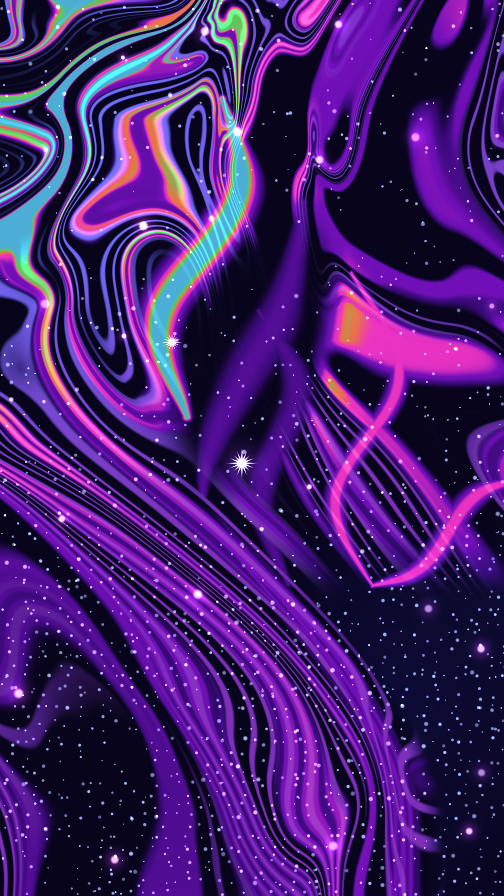
A Shadertoy shader for this background:

```glsl
// Liquid neon marble streams folding through a dark starry sky
#define STREAMS 5.0      // folds across the canvas
#define WIDE_BANDS 3.0   // frequency of broad ribbons
#define FINE_LINES 13.0  // frequency of thin threads
#define SWIRL 0.85       // warp strength near the top
#define DRIFT 0.26       // warp strength near the bottom
#define DUST 1.0         // brightness of small stars
#define GLOW 1.0         // brightness of large stars
#define SAMPLES 3        // antialiasing grid per axis
#define TAU 6.2832

float hash(vec2 p) {
    vec3 q = fract(p.xyx * 0.1031);
    q += dot(q, q.yzx + 33.33);
    return fract((q.x + q.y) * q.z);
}

float noise(vec2 p) {
    vec2 i = floor(p), f = fract(p);
    f = f * f * (3.0 - 2.0 * f);
    return mix(mix(hash(i), hash(i + vec2(1, 0)), f.x),
               mix(hash(i + vec2(0, 1)), hash(i + vec2(1, 1)), f.x), f.y);
}

// Thin-film colours, from night through violet and pink to cyan
vec3 film(float h) {
    vec3 c = mix(vec3(0.03, 0.015, 0.11), vec3(0.23, 0.04, 0.48), smoothstep(0.0, 0.26, h));
    c = mix(c, vec3(0.44, 0.06, 0.72), smoothstep(0.22, 0.48, h));
    c = mix(c, vec3(0.92, 0.20, 0.76), smoothstep(0.48, 0.66, h));
    c = mix(c, vec3(0.92, 0.45, 0.28), smoothstep(0.68, 0.77, h));
    c = mix(c, vec3(0.34, 0.80, 0.36), smoothstep(0.76, 0.85, h));
    return mix(c, vec3(0.30, 0.68, 0.84), smoothstep(0.84, 0.93, h));
}

// Soft tapered S-shaped stroke from a to b
float ribbon(vec2 p, vec2 a, vec2 b, float bow, float width) {
    vec2 d = b - a;
    float t = clamp(dot(p - a, d) / dot(d, d), 0.0, 1.0);
    vec2 c = a + d * t + vec2(-d.y, d.x) * bow * sin(TAU * t);
    float taper = width * (0.2 + 0.8 * sin(0.5 * TAU * t));
    return 1.0 - smoothstep(0.1, 1.0, length(p - c) / taper);
}

vec3 marble(vec2 p) {
    float side = p.x - mix(0.45, 0.12, smoothstep(0.08, 0.65, p.y));
    float high = smoothstep(0.35, 0.80, p.y);
    float left = 1.0 - smoothstep(0.12, 0.42, p.x);

    // Fold the stream coordinates
    vec2 q = vec2(side * STREAMS, p.y * 2.6) + 20.0;
    for (int i = 0; i < 3; i++) {
        float k = 1.0 + 0.7 * float(i);
        vec2 push = vec2(noise(q * k * 1.2 + 7.3), noise(q * k * 1.2 + 31.7)) - 0.5;
        q += 2.0 * push * mix(DRIFT, SWIRL, high) / k;
    }
    float f = 0.9 * q.x + 1.3 * noise(q * vec2(1.0, 0.9)) + 0.3 * noise(q * 2.3 + 5.0);

    // Broad bands of uneven width and strength
    float beat = f * WIDE_BANDS + 0.9 * noise(vec2(f * 2.1, q.y * 0.5));
    float gap = mix(-0.75, 0.55, noise(vec2(f * 1.6 + 4.0, q.y * 0.7)));
    float wide = smoothstep(gap - 0.15, gap + 0.75, cos(TAU * beat));
    wide *= mix(0.5, 1.1, noise(vec2(f * 1.9 + 50.0, q.y * 0.8)));

    // Threads along the same contours, bright in gaps and dark in bands
    float strand = cos(TAU * (f * FINE_LINES + 1.5 * noise(vec2(f * 5.0, q.y))));
    float cluster = smoothstep(0.30, 0.62, noise(vec2(f * 3.0 + 9.0, q.y * 1.1)));
    float fine = smoothstep(0.25, 0.9, strand) * cluster;
    float cut = smoothstep(0.3, 0.95, -strand) * cluster;
    float patches = smoothstep(0.45, 0.72, noise(p * 6.0 + 3.0));
    float limit = mix(0.55, 0.70 + 0.40 * max(patches, 0.65 * left), high);
    float heat = max(wide * limit * (1.0 - 0.5 * cut), fine * 0.40);

    // Open sky: a slanted pocket in the middle and the lower right
    vec2 o = p - vec2(0.285, 0.61);
    o.x -= 0.25 * o.y;
    float pocket = 1.0 - smoothstep(0.65, 1.1, length(o / vec2(0.09, 0.17)));
    float sky = smoothstep(0.02, 0.05, side) * (1.0 - smoothstep(0.32, 0.42, p.y));
    float open = (1.0 - 0.95 * pocket) * (1.0 - sky);
    heat *= open;
    fine *= open;

    // Main strokes
    vec2 w = p + 0.03 * (vec2(noise(p * 9.0), noise(p * 9.0 + 40.0)) - 0.5);
    float edge = 1.0 - smoothstep(0.004, 0.026, abs(side));
    edge *= 0.8 + 0.2 * cos(side * 700.0);
    heat = max(heat, 0.50 * edge * (1.0 - smoothstep(0.36, 0.46, p.y)));
    heat = max(heat, 0.34 * ribbon(w, vec2(0.34, 0.76), vec2(0.23, 0.45), 0.06, 0.042));
    heat = max(heat, 0.32 * ribbon(w, vec2(0.30, 0.66), vec2(0.32, 0.36), 0.05, 0.030));
    heat = max(heat, 0.95 * ribbon(w, vec2(0.25, 0.88), vec2(0.20, 0.54), 0.10, 0.044));
    heat = max(heat, 0.66 * ribbon(w, vec2(0.40, 0.70), vec2(0.42, 0.35), 0.09, 0.020));
    heat = max(heat, 0.66 * ribbon(w, vec2(0.42, 0.35), vec2(0.60, 0.47), -0.08, 0.024));

    vec3 col = film(heat);
    col += fine * mix(vec3(0.10, 0.13, 0.06), vec3(0.05, 0.38, 0.32), high * (0.25 + 0.75 * left));
    return col + vec3(0.02, 0.03, 0.10) * sky * noise(p * 9.0);
}

// One jittered star per chosen cell: x is the core, y the halo
vec2 stars(vec2 p, float cells, float size, float chance) {
    vec2 g = p * cells, id = floor(g);
    vec2 spot = 0.2 + 0.6 * vec2(hash(id + 11.0), hash(id + 57.0));
    float r = length(fract(g) - spot) / cells;
    float radius = size * (0.5 + 0.8 * hash(id + 83.0));
    float lit = step(hash(id + 5.0), chance) * (0.5 + 0.5 * hash(id + 29.0));
    return lit * vec2(1.0 - smoothstep(0.4 * radius, radius, r),
                      exp(-r * r / (3.0 * radius * radius)));
}

// Star with a bright core and thin radial spikes
float burst(vec2 p, float size) {
    float r = length(p) / size, a = atan(p.y, p.x);
    float reach = 0.45 + 0.55 * pow(abs(cos(a * 8.0)), 5.0) * (0.75 + 0.25 * cos(a * 4.0));
    return 1.0 - smoothstep(0.35 * reach, reach, r);
}

void mainImage(out vec4 fragColor, in vec2 fragCoord) {
    vec3 col = vec3(0.0);
    for (int i = 0; i < SAMPLES * SAMPLES; i++) {
        vec2 shift = (vec2(i % SAMPLES, i / SAMPLES) + 0.5) / float(SAMPLES) - 0.5;
        col += marble((fragCoord + shift) / iResolution.y);
    }
    col /= float(SAMPLES * SAMPLES);

    // Star dust, then glowing stars
    vec2 p = fragCoord / iResolution.y;
    float crowd = mix(0.5, 0.14, smoothstep(0.25, 0.75, p.y)) * (0.4 + noise(p * 7.0));
    float dust = stars(p, 50.0, 0.0026, crowd).x + stars(p + 3.7, 83.0, 0.0020, crowd).x;
    col += DUST * dust * vec3(0.68, 0.74, 0.90);
    vec2 big = stars(p + 1.3, 10.0, 0.0052, 0.42);
    col += GLOW * (big.x * vec3(1.0, 0.9, 1.0) + 0.45 * big.y * vec3(0.75, 0.25, 0.9));
    vec2 c = p - vec2(0.27, 0.483);
    float flare = burst(c, 0.019) + burst(p - vec2(0.192, 0.618), 0.013);
    col += flare + 0.3 * exp(-dot(c, c) / 0.0004) * vec3(0.5, 0.2, 0.8);
    fragColor = vec4(clamp(col, 0.0, 1.0), 1.0);
}
```
